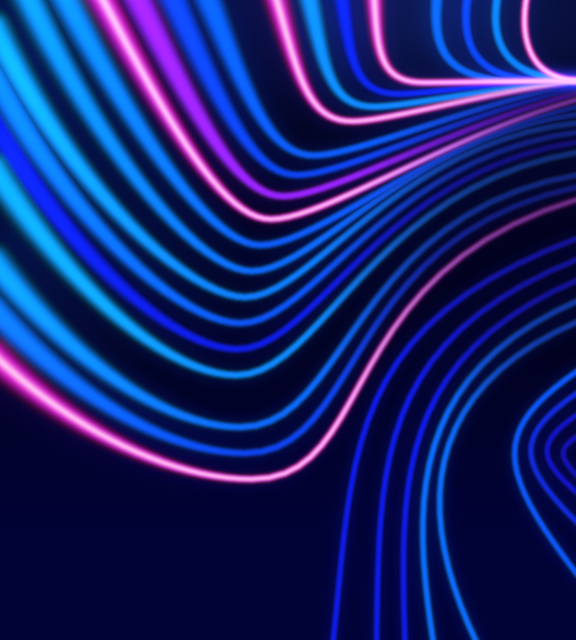
Give the GLSL for this background, as a Shadertoy shader.

```glsl
// Glowing neon strands that sweep through a valley and converge at the right on deep navy.

// Cubic Bezier point
vec2 bezier(vec2 a, vec2 b, vec2 c, vec2 d, float t) {
    float s = 1.0 - t;
    return s*s*s*a + 3.0*s*s*t*b + 3.0*s*t*t*c + t*t*t*d;
}

// Distance to a cubic Bezier (x) and the curve parameter there (y)
vec2 curveDistance(vec2 p, vec2 a, vec2 b, vec2 c, vec2 d) {
    // Skip curves whose hull is far away
    vec2 low = min(min(a, b), min(c, d)) - 0.9;
    vec2 high = max(max(a, b), max(c, d)) + 0.9;
    if (any(lessThan(p, low)) || any(greaterThan(p, high))) return vec2(9.0, 0.0);

    const float STEPS = 20.0;
    vec2 nearest = vec2(9.0, 0.0);
    vec2 from = a;
    for (float i = 0.0; i < STEPS; i++) {
        vec2 to = bezier(a, b, c, d, (i + 1.0) / STEPS);
        vec2 edge = to - from;
        float h = clamp(dot(p - from, edge) / max(dot(edge, edge), 1e-6), 0.0, 1.0);
        float dist = length(p - from - edge * h);
        if (dist < nearest.x) nearest = vec2(dist, (i + h) / STEPS);
        from = to;
    }
    return nearest;
}

// Tone 0..1 runs from deep blue to cyan, 2 is purple, 3 is pink with a pale core
vec3 paintStrand(vec3 base, float dist, float width, float tone, float power) {
    vec3 azure = vec3(0.03, 0.40, 0.93);
    vec3 hue = mix(vec3(0.04, 0.07, 0.84), azure, clamp(tone * 2.0, 0.0, 1.0));
    hue = mix(hue, vec3(0.05, 0.66, 0.95), clamp(tone * 2.0 - 1.0, 0.0, 1.0));
    if (tone > 1.5) hue = vec3(0.62, 0.13, 0.95);
    bool pink = tone > 2.5;
    if (pink) hue = vec3(0.88, 0.08, 0.76);

    // Weak parts drift to violet
    hue = mix(mix(hue, vec3(0.18, 0.09, 0.70), 0.65), hue, power);
    float q = dist * dist / (width * width);
    base = max(base, hue * exp(-pow(q, 1.25)) * (0.4 + 0.6 * power));
    vec3 halo = pink ? vec3(0.3, 0.05, 0.6) : mix(hue, vec3(0.1, 0.15, 0.9), 0.5);
    base += halo * 0.15 * (0.3 + 0.7 * power) * exp(-q / 6.0);
    if (pink) {
        float core = dist / (0.24 * width + 0.022);
        base = mix(base, vec3(1.0, 0.74, 0.95), power * exp(-core * core));
    }
    return base;
}

// Strands that fall from the top or left, turn and rise to the right
vec3 paintValley(vec3 color, vec2 p) {
    float tones[24] = float[24](
        3.0, 0.7, 0.3, 0.5, -1.0, 3.0, 0.1, 0.8, 3.0, -1.0, 0.45, 0.3,
        2.0, 3.0, 0.45, 0.55, 0.7, 0.4, 0.05, 0.8, -1.0, 0.55, 0.3, 3.0);
    for (int i = 0; i < 24; i++) {
        if (tones[i] < 0.0) continue;
        float k = float(i);
        float inner = max(13.0 - k, 0.0);

        // Start on the border, lowest point and end on the right
        vec2 start = max(vec2(6.32 - 0.348*k - 0.0033*k*k, 4.33 - 0.55*(23.0 - k)), 0.0);
        vec2 bottom = vec2(2.84 + 0.0115*(k - 19.0)*(k - 19.0),
            2.63 + 0.312*max(k - 13.0, 0.0) - 0.285*inner + 0.01*inner*inner);
        bottom.y = max(bottom.y, 0.97);
        vec2 end = vec2(6.96, 0.97 + 0.027*pow(max(k - 9.0, 0.0), 1.5));

        vec2 fall = start + vec2(min(0.0055*k*k - 0.1, 0.9), 0.6*(bottom.y - start.y));
        vec2 settle = bottom - vec2(0.55 + 0.045*max(k - 14.0, 0.0), 0.0);
        vec2 leave = bottom + vec2(0.3 + 0.002*k*k, 0.0);
        vec2 rise = end + vec2(-0.3 - 0.1*k, 0.064*max(k - 6.0, 0.0));

        // The innermost strands round off slowly
        if (i > 0 && i < 4) {
            bottom.x += 0.35;
            settle += vec2(0.1, -0.04);
        }
        // The lower strands bend up more steeply
        float lower = smoothstep(13.0, 16.0, k);
        float outer = smoothstep(19.0, 22.0, k);
        rise -= lower * vec2(0.3, 0.42 * (1.0 - smoothstep(21.0, 24.0, k)));
        rise -= outer * vec2(0.08, 0.1);
        leave.x += 0.16 * outer;
        start += 0.08 * (start - fall);

        vec2 left = curveDistance(p, start, fall, settle, bottom);
        vec2 right = curveDistance(p, bottom, leave, rise, end);
        float arm = 1.0 - left.y;
        float width = 0.05 + 0.13 * min(k / 11.0, 1.0) * pow(arm, 1.6);
        float power = 1.0 - 0.12 * left.y;
        float tone = tones[i];
        if (right.x < left.x) {
            width = mix(0.05, 0.046, right.y);
            power = 0.88 - smoothstep(0.25, 1.0, right.y) * 0.7 * smoothstep(5.0, 12.0, k);
        } else if (i > 13 && i != 18 && i < 23) {
            tone += 0.35 * arm;
        }
        color = paintStrand(color, min(left.x, right.x), width, tone, power);
    }
    return color;
}

void mainImage(out vec4 fragColor, in vec2 fragCoord) {
    // Canvas space with y pointing down
    vec2 uv = fragCoord / iResolution.xy;
    vec2 p = vec2(uv.x, 1.0 - uv.y) * vec2(6.92, 7.68);

    // Navy backdrop with a soft light at the top
    vec3 color = mix(vec3(0.004, 0.006, 0.12), vec3(0.002, 0.006, 0.21), smoothstep(3.5, 6.8, p.y));
    vec2 light = (p - vec2(5.2, 0.0)) * vec2(0.4, 0.8);
    color += vec3(0.04, 0.09, 0.20) * exp(-dot(light, light));

    color = paintValley(color, p);

    // Strands that climb from the bottom and bend right
    for (float j = 0.0; j < 5.0; j++) {
        float h = j / 4.0;
        float bulge = 0.18 * sin(3.1416 * h);
        vec2 near = curveDistance(p, vec2(4.0 + 1.73*h + 0.09*sin(6.2832*h), 7.72),
            vec2(4.25 + 0.75*h + bulge, 5.4 + 0.8*h),
            vec2(4.14 + 0.86*h + bulge, 3.9 + 0.8*h), vec2(6.96, 2.85 + h));
        float power = 0.9 - 0.5 * smoothstep(0.5, 1.0, near.y);
        color = paintStrand(color, near.x, 0.045, j < 2.5 ? 0.03 : 0.55, power);
    }

    // Nested loops at the right border
    for (float m = 0.0; m < 4.0; m++) {
        float top = 4.45 + 0.26*m;
        float base = 5.45 + 1.45*pow(0.57, m);
        float reach = 5.93 + 0.26*m;
        vec2 near = curveDistance(p, vec2(6.94, top), vec2(reach, mix(5.45, top, 0.3)),
            vec2(reach, mix(5.45, base, 0.1)), vec2(6.94, base));
        color = paintStrand(color, near.x, 0.043, max(0.4 - 0.25*m, 0.0), 0.9 - 0.1*m);
    }

    fragColor = vec4(clamp(color, 0.0, 1.0), 1.0);
}
```
